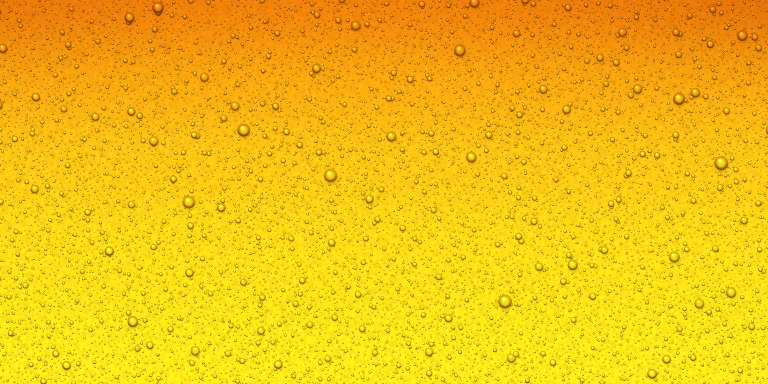
Write a Shadertoy shader that draws this texture.

```glsl
// Beads of condensation on a glass lit from amber (top) to yellow (bottom).
// A vertical gradient is covered by layers of jittered cells, each cell
// holding at most one shaded drop; layers go from fine mist to large beads.

#define LAYERS 6
#define BASE_CELLS 5.0
#define CELL_GROWTH 1.75
#define DROP_RADIUS 0.080
#define RADIUS_STEP 0.024
#define DROP_CHANCE 0.38
#define CHANCE_STEP 0.07
#define RIM_STRENGTH 1.0
#define GLINT_STRENGTH 0.85
#define SHADOW_STRENGTH 0.26
#define GRAIN 0.034

vec3 hash3(vec2 cell, float seed) {
    vec3 p = fract(vec3(cell.xyx + seed * 17.3) * vec3(0.1031, 0.1030, 0.0973));
    p += dot(p, p.yxz + 33.33);
    return fract((p.xxy + p.yzz) * p.zyx);
}

mat2 rotation(float angle) {
    float c = cos(angle), s = sin(angle);
    return mat2(c, s, -s, c);
}

// Amber to yellow, with darker upper corners
vec3 liquid(vec2 uv) {
    vec3 c = vec3(1.0, 0.925, 0.10);
    c = mix(c, vec3(0.995, 0.885, 0.09), smoothstep(0.02, 0.32, uv.y));
    c = mix(c, vec3(0.99, 0.785, 0.08), smoothstep(0.28, 0.62, uv.y));
    c = mix(c, vec3(0.985, 0.670, 0.06), smoothstep(0.56, 0.82, uv.y));
    c = mix(c, vec3(0.95, 0.510, 0.04), smoothstep(0.76, 1.02, uv.y));
    float side = abs(uv.x - 0.45) * 2.0;
    float corner = side * side * smoothstep(0.65, 1.0, uv.y);
    return c * (1.0 - corner * vec3(0.04, 0.09, 0.10));
}

// Fine uneven texture of the wet surface
float grain(vec2 p) {
    float sum = 0.0, amp = 0.5;
    for (int i = 0; i < 4; i++) {
        p = rotation(1.1) * p * 1.55 + 2.7;
        sum += amp * sin(p.x + 1.7 * sin(p.y)) * sin(p.y + 1.3 * sin(p.x));
        amp *= 0.9;
    }
    return sum;
}

// Lays one drop over the colour; d is the offset from its centre
vec3 drawDrop(vec3 col, vec3 base, vec2 d, float radius, float pixel, float depth) {
    vec2 q = d / radius;
    float dist = length(q);
    float cover = 1.0 - smoothstep(radius - pixel * 0.5, radius + pixel * 0.5, length(d));
    vec3 dark = base * vec3(0.54, 0.40, 0.12);
    vec3 light = min(base * vec3(1.05, 1.15, 1.2) + vec3(0.03, 0.10, 0.06), 1.0);

    // Soft shadow below the drop
    vec2 s = q + vec2(-0.10, 0.40);
    col *= 1.0 - SHADOW_STRENGTH * depth * exp(-1.8 * dot(s, s) * dot(s, s));

    // Rim, heaviest along the lower edge
    float low = 1.0 - smoothstep(-0.8, 0.6, q.y);
    float rim = smoothstep(0.42, 0.84, dist) * mix(0.42, 1.0, low);
    vec3 body = mix(base * vec3(0.97, 0.95, 0.85), dark, rim * RIM_STRENGTH);

    // Light gathered in the body and a small glint
    vec2 g = q - vec2(-0.05, 0.15);
    vec2 k = q - vec2(-0.22, 0.38);
    body = mix(body, light, GLINT_STRENGTH * exp(-5.0 * dot(g, g)));
    body += vec3(0.08, 0.26, 0.28) * exp(-18.0 * dot(k, k));
    return mix(col, body, cover * depth);
}

// One layer of scattered drops
vec3 dropLayer(vec3 col, vec3 base, vec2 p, float level, float pixel) {
    float cells = BASE_CELLS * pow(CELL_GROWTH, level);
    mat2 turn = rotation(0.45 + level * 0.73);
    vec2 grid = turn * p * cells + 40.0 + level * 7.31;
    vec3 h = hash3(floor(grid), level + 1.0);
    vec3 k = hash3(floor(grid), level + 9.0);
    if (k.x > DROP_CHANCE + CHANCE_STEP * level) return col;

    float r = (DROP_RADIUS + RADIUS_STEP * level) * mix(0.72, 1.15, h.z * h.z);
    vec2 centre = mix(vec2(r * 1.8), vec2(1.0 - r * 1.8), h.xy);
    vec2 d = transpose(turn) * (fract(grid) - centre) / cells;
    d.y *= mix(0.94, 1.04, k.y);
    float depth = mix(1.0, 0.72, level / float(LAYERS - 1)) * mix(0.75, 1.0, k.z);
    return drawDrop(col, base, d, r / cells, pixel, depth);
}

void mainImage(out vec4 fragColor, in vec2 fragCoord) {
    vec2 uv = fragCoord / iResolution.xy;
    vec2 p = fragCoord / iResolution.y;
    float pixel = 1.0 / iResolution.y;
    vec3 base = liquid(uv);

    // Surface grain, a little stronger near the bottom
    float mist = grain(p * vec2(95.0, 80.0)) * mix(1.4, 0.9, uv.y);
    vec3 col = base * (1.0 + GRAIN * mist * vec3(0.8, 1.2, 1.5));

    // Mist first, large beads last
    for (int i = LAYERS - 1; i >= 0; i--) {
        col = dropLayer(col, base, p, float(i), pixel);
    }
    fragColor = vec4(clamp(col, 0.0, 1.0), 1.0);
}
```
